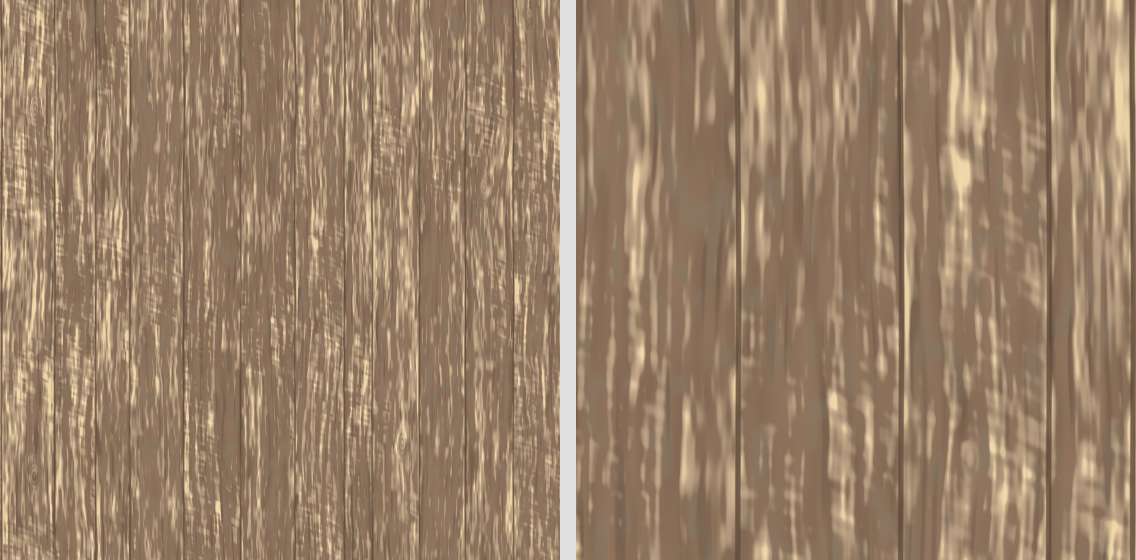
Left: the whole. Right: its middle third, enlarged.
This texture is drawn by a WebGL 2 fragment shader. Its source:

```glsl
#version 300 es
precision highp float;

#define PLANKS 12
#define GROOVE_HALF 0.0016
#define RIM_WIDTH 0.0036
#define RIM_WEAR 0.60
#define PATCH_WEAR 0.42
#define SAW_WEAR 0.34
#define PAINT vec3(0.568, 0.458, 0.370)
#define PAINT_DARK vec3(0.500, 0.398, 0.318)
#define BARE_WOOD vec3(0.725, 0.622, 0.508)
#define CREAM vec3(0.945, 0.845, 0.665)
#define GREY vec3(0.525, 0.475, 0.395)
#define GROOVE_COLOR vec3(0.390, 0.305, 0.240)

uniform vec2 u_resolution;
out vec4 fragColor;

// Plank borders across the canvas and how worn each plank is
const float BORDER[13] = float[](0.0, 0.095, 0.168, 0.229, 0.325, 0.427,
    0.524, 0.612, 0.662, 0.746, 0.828, 0.914, 1.0);
const float WEAR[12] = float[](0.86, 0.36, 0.64, 0.42, 0.46, 0.22,
    0.42, 0.74, 0.80, 0.34, 0.42, 0.44);

float hash(vec2 p) {
    vec3 q = fract(p.xyx * 0.1031);
    q += dot(q, q.yzx + 33.33);
    return fract((q.x + q.y) * q.z);
}

float noise(vec2 p) {
    vec2 i = floor(p), f = fract(p);
    f = f * f * (3.0 - 2.0 * f);
    return mix(mix(hash(i), hash(i + vec2(1, 0)), f.x),
               mix(hash(i + vec2(0, 1)), hash(i + vec2(1, 1)), f.x), f.y);
}

// Long thin streaks running up the plank
float fibre(vec2 p) {
    float n = 0.30 * noise(p * vec2(115.0, 6.0))
            + 0.38 * noise(p * vec2(225.0, 14.0) + 31.0)
            + 0.32 * noise(p * vec2(360.0, 55.0) + 67.0);
    return 0.5 + 1.75 * (n - 0.5);
}

// Broad worn areas with flaky borders
float patches(vec2 p) {
    return 0.35 * noise(p * vec2(18.0, 4.0))
         + 0.30 * noise(p * vec2(48.0, 16.0) + 13.0)
         + 0.35 * noise(p * vec2(130.0, 75.0) + 47.0);
}

void main() {
    vec2 uv = gl_FragCoord.xy / u_resolution;
    float pixel = 1.0 / u_resolution.x;
    float x = fract(uv.x - 0.003 + 0.002 * (noise(vec2(3.0, uv.y * 6.0)) - 0.5));

    // Plank under this point
    int id = 0;
    for (int i = 1; i < PLANKS; i++) if (x >= BORDER[i]) id = i;
    float left = BORDER[id], right = BORDER[id + 1];
    float seed = float(id) * 7.31 + 2.0;
    float wear = WEAR[id];
    vec2 p = vec2(x, uv.y);

    // Grain wanders gently and parts around knots
    vec2 grain = p;
    grain.x += 0.012 * (noise(vec2(x * 10.0 + seed, uv.y * 5.0)) - 0.5);
    grain.x += 0.003 * (noise(vec2(x * 40.0 + seed, uv.y * 22.0)) - 0.5);
    float rings = 0.0;
    for (int k = 0; k < 2; k++) {
        vec2 key = vec2(seed, float(k) * 5.0 + 1.0);
        vec2 knot = vec2(mix(left, right, 0.3 + 0.4 * hash(key)),
                         (float(k) + hash(key + 9.0)) * 0.5);
        vec2 d = (p - knot) / vec2(0.010, 0.024);
        float fall = exp(-dot(d, d)) * step(0.5, hash(key + 21.0));
        grain.x -= (p.x - knot.x) * 0.7 * fall;
        rings += fall * sin(17.0 * length(d));
    }
    grain += vec2(seed, seed * 1.7);

    // Fine slanted saw marks in some areas
    float slant = uv.y + (0.15 + 2.5 * (x - left)) * (x - left);
    float saw = noise(vec2(x * 75.0 + seed, slant * 190.0));
    float sawArea = smoothstep(0.45, 0.75, noise(p * vec2(14.0, 6.0) + seed));

    // Broken pale rims beside the grooves
    float edge = min(x - left, right - x);
    float side = step(0.5 * (left + right), x);
    float rimBreak = 0.55 * noise(vec2(seed + side * 41.0, uv.y * 7.0))
                   + 0.45 * noise(vec2(seed + side * 19.0, uv.y * 55.0));
    float rim = exp(-edge / RIM_WIDTH) * smoothstep(0.25, 0.7, rimBreak);

    // Hairlines that run on along the grain
    float band = noise(grain * vec2(85.0, 3.5) + 151.0);
    float hairline = smoothstep(0.80, 1.0, 1.0 - abs(2.0 * band - 1.0));

    // Combined wear
    float worn = fibre(grain)
               + PATCH_WEAR * (patches(grain) - 0.5)
               + 0.36 * (wear - 0.5)
               + SAW_WEAR * (saw - 0.5) * sawArea
               + RIM_WEAR * rim + 0.14 * rings * wear
               + 0.20 * (hairline - 0.3) * wear;

    // Paint, bare wood, pale raised grain
    float tone = noise(grain * vec2(190.0, 26.0) + 83.0);
    vec3 color = mix(PAINT_DARK, PAINT, 0.35 + 0.75 * tone);
    color += 0.02 * (hash(vec2(seed, 4.0)) - 0.5);
    float grey = smoothstep(0.55, 0.85, noise(grain * vec2(125.0, 60.0) + seed));
    color = mix(color, GREY, 0.5 * grey);
    color = mix(color, BARE_WOOD, smoothstep(0.40, 0.78, worn));
    color = mix(color, CREAM, smoothstep(0.74, 1.08, worn));

    // Fine dark cracks, deeper where wood is bare
    float crack = smoothstep(0.64, 0.92, noise(grain * vec2(260.0, 13.0) + 119.0));
    color *= 1.0 - crack * mix(0.05, 0.20, wear);

    // Grooves
    float groove = 1.0 - smoothstep(GROOVE_HALF - pixel, GROOVE_HALF + pixel, edge);
    color = mix(color, GROOVE_COLOR, 0.85 * groove);
    color *= 1.0 - 0.07 * exp(-edge / 0.004) * (1.0 - rim);

    fragColor = vec4(color, 1.0);
}
```
